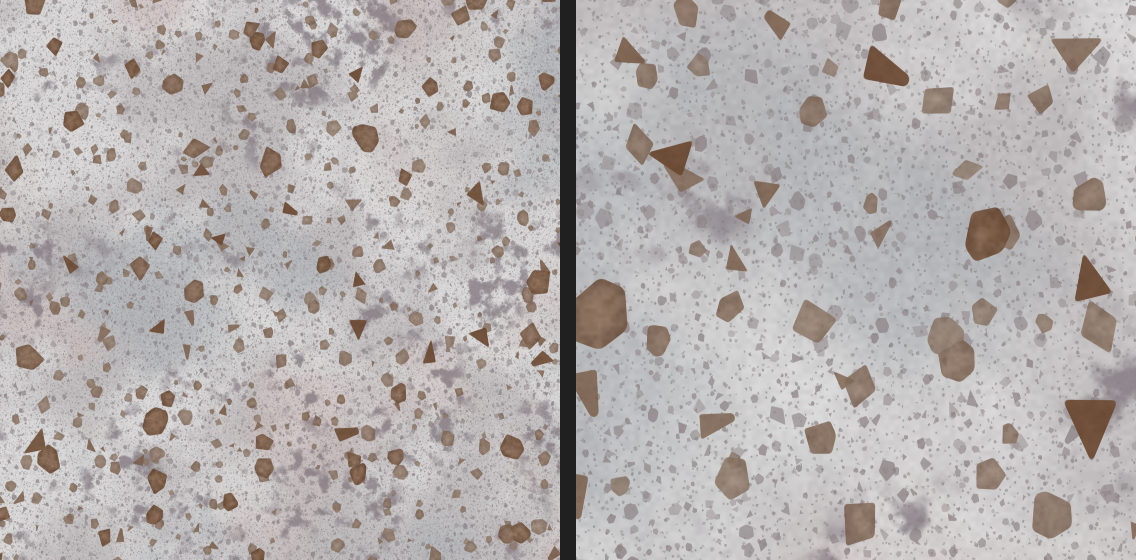
Left: the whole. Right: its middle third, enlarged.
Give the GLSL for this texture, as a Shadertoy shader.

```glsl
vec3 hash3(vec3 p) {
    uvec3 v = uvec3(ivec3(p)) * 1664525u + 1013904223u;
    v.x += v.y * v.z; v.y += v.z * v.x; v.z += v.x * v.y;
    v ^= v >> 16u;
    v.x += v.y * v.z; v.y += v.z * v.x; v.z += v.x * v.y;
    return vec3(v >> 8u) / 16777216.0;
}

float noise(vec2 p, float seed) {
    vec2 i = floor(p), f = fract(p);
    f = f * f * (3.0 - 2.0 * f);
    float a = hash3(vec3(i, seed)).x;
    float b = hash3(vec3(i + vec2(1, 0), seed)).x;
    float c = hash3(vec3(i + vec2(0, 1), seed)).x;
    float d = hash3(vec3(i + 1.0, seed)).x;
    return mix(mix(a, b, f.x), mix(c, d, f.x), f.y);
}

float fbm(vec2 p, float seed) {
    float sum = 0.0, amp = 0.5;
    for (int i = 0; i < 5; i++) {
        sum += amp * noise(p, seed + float(i));
        p = mat2(1.6, 1.2, -1.2, 1.6) * p;
        amp *= 0.5;
    }
    return sum / 0.97;
}

float smoothMax(float a, float b, float k) {
    float h = max(k - abs(a - b), 0.0) / k;
    return max(a, b) + h * h * k * 0.25;
}

// Rounded convex polygon with uneven sides
float chipDistance(vec2 q, float radius, float sides, vec3 id) {
    float d = length(q) - radius * 1.2;
    float turn = hash3(id + vec3(0, 0, 50)).x * 6.2832;
    for (float i = 0.0; i < sides; i++) {
        vec3 h = hash3(id + vec3(0, 0, 60.0 + i));
        float angle = turn + 6.2832 * (i + 0.4 * (h.x - 0.5)) / sides;
        float reach = radius * cos(3.1416 / sides) * mix(0.72, 1.05, h.y);
        d = smoothMax(d, dot(q, vec2(cos(angle), sin(angle))) - reach, radius * 0.16);
    }
    return d;
}

// Nearest chip of one size class: distance, random tone, side count, radius
vec4 chips(vec2 p, float grid, float density, float rMin, float rMax, float layer) {
    vec4 nearest = vec4(1.0, 0.0, 5.0, rMax);
    for (int y = -1; y <= 1; y++)
    for (int x = -1; x <= 1; x++) {
        vec3 id = vec3(floor(p * grid) + vec2(x, y), layer);
        vec3 place = hash3(id);
        if (place.z > density) continue;
        vec3 look = hash3(id + vec3(0, 0, 40));
        float radius = mix(rMin, rMax, look.x * look.x);
        vec2 q = p - (id.xy + place.xy) / grid;
        if (length(q) > radius * 1.2 + 0.004) continue;
        q.x *= mix(1.0, 1.25, look.z);
        float sides = 3.0 + floor(look.y * 4.5);
        float d = chipDistance(q, radius, sides, id);
        if (d < nearest.x) nearest = vec4(d, look.z, sides, radius);
    }
    return nearest;
}

float coverage(float d) {
    float edge = 0.7 / iResolution.y;
    return 1.0 - smoothstep(-edge, edge, d);
}

vec3 addGrey(vec3 color, vec4 chip, vec3 grey, float opacity) {
    return mix(color, grey, coverage(chip.x) * opacity * mix(0.5, 1.0, chip.y));
}

vec3 addBrown(vec3 color, vec4 chip, vec2 p, float depth, float opacity) {
    float triangular = step(chip.z, 3.5);
    float tone = clamp(depth + 0.35 * triangular + 0.4 * (chip.y - 0.5), 0.0, 1.0);
    vec3 brown = mix(vec3(0.54, 0.46, 0.40), vec3(0.42, 0.29, 0.20), tone);
    // Mottled core and darker rim
    float core = smoothstep(0.0, 0.5, -chip.x / chip.r / chip.a);
    core = smoothstep(0.0, 0.012, -chip.x);
    float mottle = noise(p * 150.0, 31.0) * 0.6 + noise(p * 380.0, 32.0) * 0.4;
    brown += (mottle - 0.42) * mix(0.14, 0.05, triangular);
    brown += vec3(0.07, 0.065, 0.06) * (core - 0.3) * (1.0 - triangular);
    return mix(color, brown, coverage(chip.x) * opacity);
}

void mainImage(out vec4 fragColor, in vec2 fragCoord) {
    vec2 p = fragCoord / iResolution.y;

    // Pale ground with pink and blue clouds
    vec3 color = mix(vec3(0.75, 0.735, 0.74), vec3(0.845, 0.84, 0.84), smoothstep(0.25, 0.65, fbm(p * 7.0, 1.0)));
    color = mix(color, vec3(0.79, 0.72, 0.715), 0.6 * smoothstep(0.5, 0.75, fbm(p * 4.0, 7.0)));
    color = mix(color, vec3(0.68, 0.695, 0.71), 0.7 * smoothstep(0.5, 0.75, fbm(p * 4.0, 14.0)));
    color += 0.05 * (noise(p * 330.0, 20.0) - 0.5);

    // Broken violet-grey stains
    float stain = smoothstep(0.5, 0.72, fbm(p * 45.0, 21.0)) * smoothstep(0.48, 0.72, fbm(p * 9.0, 26.0));
    color = mix(color, vec3(0.50, 0.46, 0.49), 0.75 * stain);

    // Grey grit, finest first
    color = addGrey(color, chips(p, 230.0, 0.6, 0.0008, 0.0015, 1.0), vec3(0.50, 0.48, 0.48), 0.6);
    color = addGrey(color, chips(p, 110.0, 0.5, 0.0016, 0.0034, 2.0), vec3(0.55, 0.51, 0.52), 0.75);
    color = addGrey(color, chips(p, 55.0, 0.55, 0.0034, 0.0075, 3.0), vec3(0.55, 0.51, 0.52), 0.8);

    // Brown stones, smallest first
    color = addBrown(color, chips(p, 26.0, 0.3, 0.006, 0.011, 4.0), p, 0.1, 0.8);
    color = addBrown(color, chips(p, 18.0, 0.58, 0.011, 0.018, 5.0), p, 0.2, 0.85);
    color = addBrown(color, chips(p, 11.0, 0.42, 0.019, 0.031, 6.0), p, 0.65, 0.95);

    fragColor = vec4(color, 1.0);
}
```
